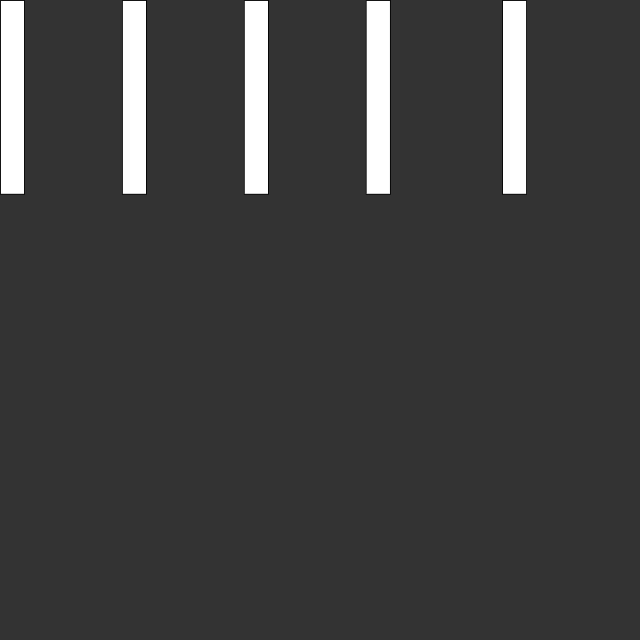
Reproduce this texture procedurally as a three.js fragment shader.

```glsl
// Five white upright bars hanging from the top edge of a flat charcoal field.
// Each bar is a box distance function with a thin black outline; a loop spaces
// them evenly, with a slightly wider gap before the last one.
varying vec2 vUv;

float boxDistance(vec2 p, vec2 halfSize) {
  vec2 d = abs(p) - halfSize;
  return length(max(d, 0.0)) + min(max(d.x, d.y), 0.0);
}

// Coverage of the inside of a shape, with a soft edge
float fill(float d) {
  return 1.0 - smoothstep(-0.0008, 0.0008, d);
}

void main() {
  // Distance to the nearest bar
  float bars = 1.0;
  for (int i = 0; i < 5; i++) {
    float index = float(i);
    float centerX = 0.0195 + 0.1905 * index + 0.0225 * step(3.5, index);
    bars = min(bars, boxDistance(vUv - vec2(centerX, 0.848), vec2(0.0195, 0.152)));
  }

  // Charcoal field, black outline, white interior
  vec3 color = vec3(0.2);
  color = mix(color, vec3(0.0), fill(bars));
  color = mix(color, vec3(1.0), fill(bars + 0.0013));
  gl_FragColor = vec4(color, 1.0);
}
```
